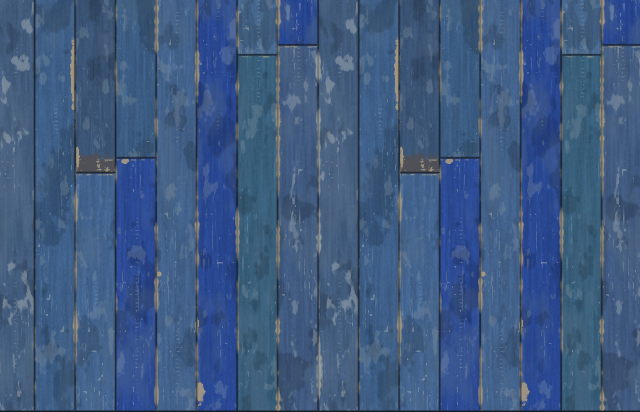
This texture is drawn by a Shadertoy shader. Its source:

```glsl
// Weathered blue painted planks, upright, with chipped seams and staggered joints
#define ACROSS 15.8      // plank widths across the canvas
#define DOWN 10.2        // plank widths down the canvas
#define SHIFT 0.136      // part of the first plank cut off at the left
#define PERIOD 8.0       // planks before the pattern repeats
#define SEAM 0.020       // half width of the dark gap
#define GRAIN 0.26       // strength of the wood grain
#define HAZE 0.42        // strength of the faded clouds
#define WEAR 0.55        // strength of the pale scratches

const vec3 FADED = vec3(0.34, 0.43, 0.53);
const vec3 CHALK = vec3(0.60, 0.65, 0.68);
const vec3 BARE_WOOD = vec3(0.70, 0.62, 0.49);
const vec3 GAP = vec3(0.09, 0.11, 0.14);
const vec3 SCUFF = vec3(0.33, 0.31, 0.31);

// Paint below and above the joint of each plank, and joint height (2 = none)
const vec3 LOWER[8] = vec3[8](
    vec3(0.26, 0.36, 0.49), vec3(0.24, 0.37, 0.53), vec3(0.26, 0.39, 0.56), vec3(0.17, 0.29, 0.58),
    vec3(0.26, 0.38, 0.54), vec3(0.16, 0.28, 0.57), vec3(0.22, 0.37, 0.48), vec3(0.25, 0.35, 0.50));
const vec3 UPPER[8] = vec3[8](
    vec3(0.26, 0.36, 0.49), vec3(0.24, 0.37, 0.53), vec3(0.23, 0.33, 0.46), vec3(0.23, 0.36, 0.51),
    vec3(0.26, 0.38, 0.54), vec3(0.16, 0.28, 0.57), vec3(0.28, 0.41, 0.56), vec3(0.15, 0.27, 0.56));
const float JOINT[8] = float[8](2.0, 2.0, 0.581, 0.617, 2.0, 2.0, 0.867, 0.891);

// Large chips: centre and radii, in plank widths
const vec4 CHIPS[7] = vec4[7](
    vec4(1.94, 8.40, 0.07, 0.95), vec4(5.07, 0.50, 0.12, 0.32), vec4(3.23, 6.21, 0.10, 0.08),
    vec4(2.05, 6.30, 0.05, 0.32), vec4(4.06, 3.40, 0.08, 0.07), vec4(5.00, 2.20, 0.05, 0.20),
    vec4(7.03, 7.20, 0.05, 0.12));

float hash(vec2 p) {
    vec3 q = fract(p.xyx * 0.1031);
    q += dot(q, q.yzx + 33.33);
    return fract((q.x + q.y) * q.z);
}

float noise(vec2 p) {
    vec2 i = floor(p), f = fract(p);
    f = f * f * (3.0 - 2.0 * f);
    return mix(mix(hash(i), hash(i + vec2(1, 0)), f.x),
               mix(hash(i + vec2(0, 1)), hash(i + vec2(1, 1)), f.x), f.y);
}

float fbm(vec2 p) {
    float sum = 0.0, amp = 0.53;
    for (int i = 0; i < 4; i++) {
        sum += amp * noise(p);
        p = p * 2.03 + 7.1;
        amp *= 0.5;
    }
    return sum;
}

// Painted board: grain, faded clouds, stains, scratches and saw ticks
vec3 board(vec2 q, vec3 paint, float seed, float wear) {
    vec2 s = q + seed * vec2(17.3, 41.7);
    vec3 col = paint * (1.0 + GRAIN * (fbm(s * vec2(18.0, 1.1)) - 0.5));
    col *= 1.0 + 0.12 * (fbm(s * 24.0) - 0.5);
    float haze = smoothstep(0.48, 0.72, fbm(s * vec2(1.6, 0.8) + 3.0));
    col = mix(col, FADED, HAZE * haze * (0.5 + 0.5 * wear));
    col *= 1.0 - 0.14 * smoothstep(0.58, 0.66, fbm(s * vec2(2.0, 1.3) + 19.0));

    float worn = smoothstep(0.45, 0.75, noise(s * vec2(2.5, 0.8) + 5.0));
    float streak = smoothstep(0.68, 0.95, noise(s * vec2(24.0, 1.8)));
    streak *= worn * smoothstep(0.25, 0.7, noise(s * vec2(30.0, 12.0)));
    float patchy = wear * smoothstep(0.64, 0.74, fbm(s * vec2(4.0, 2.2) + 31.0));
    float fleck = smoothstep(0.90, 0.97, noise(s * vec2(15.0, 10.0))) * worn;

    float tick = smoothstep(0.25, 0.4, abs(fract(q.y * 10.0) - 0.5));
    tick *= smoothstep(0.06, 0.02, abs(q.x - 0.52)) * step(0.4, hash(floor(s * vec2(25.0, 10.0))));
    tick *= smoothstep(0.62, 0.8, noise(vec2(q.y * 0.7, seed * 5.0)));

    float pale = max(max(streak * wear * 1.3, patchy), max(fleck, tick * 0.5));
    return mix(col, CHALK, clamp(WEAR * pale, 0.0, 1.0));
}

void mainImage(out vec4 fragColor, in vec2 fragCoord) {
    vec2 p = fragCoord / iResolution.xy * vec2(ACROSS, DOWN) + vec2(SHIFT, 0.0);
    float aa = ACROSS / iResolution.x;
    p.x = mod(p.x, PERIOD);
    int id = min(int(p.x), 7);
    float above = p.y - JOINT[id] * DOWN;
    bool isUpper = above > 0.0;
    float seed = float(id) + (isUpper ? PERIOD : 0.0);
    float wear = id == 0 ? 1.0 : id == 7 ? 0.75 : 0.45;
    vec3 col = board(vec2(fract(p.x), p.y), isUpper ? UPPER[id] : LOWER[id], seed, wear);

    // Rubbed end of the third plank
    float rough = fbm(p * vec2(9.0, 12.0));
    if (id == 2 && isUpper)
        col = mix(col, mix(SCUFF, BARE_WOOD, smoothstep(0.6, 0.75, rough)),
                  0.8 * smoothstep(0.65, 0.45, above + 0.3 * rough));

    // Bare wood along the seams, ragged and of varying width
    float seam = floor(p.x + 0.5);
    float d = p.x - seam;
    float sid = mod(seam, PERIOD);
    float bias = sid == 1.0 || sid == 3.0 ? 0.22 : 0.0;
    float run = smoothstep(0.34 + bias, 0.75 + bias, fbm(vec2(p.y * 1.4, sid * 13.7)));
    float edge = run * (0.025 + 0.05 * noise(vec2(p.y * 9.0, sid * 7.3)));
    float side = 0.03 * (noise(vec2(p.y * 0.8, sid * 5.1 + 2.0)) - 0.5);
    float bare = smoothstep(aa, -aa, abs(d - side) - edge) * smoothstep(0.0, 0.25, run);
    for (int i = 0; i < 7; i++) {
        vec2 r = (p - CHIPS[i].xy) / CHIPS[i].zw;
        bare = max(bare, smoothstep(0.15, -0.15, length(r) - 1.35 + rough));
    }

    // Dark gaps, cross joints and the lower border
    float gap = smoothstep(aa, -aa, abs(d + 0.01) - SEAM) * mix(0.85, 0.3, run);
    float joint = smoothstep(aa, -aa, abs(above) - SEAM);
    float lip = smoothstep(aa, -aa, abs(above + 0.05) - 0.015) * smoothstep(0.4, 0.65, rough);
    float border = smoothstep(aa, -aa, p.y - 0.035);

    col = mix(col, mix(BARE_WOOD, CHALK, sid == 0.0 ? 0.7 : 0.1), 0.85 * max(bare, lip));
    col = mix(col, GAP, max(gap, max(0.85 * joint, border)));
    fragColor = vec4(col, 1.0);
}
```
